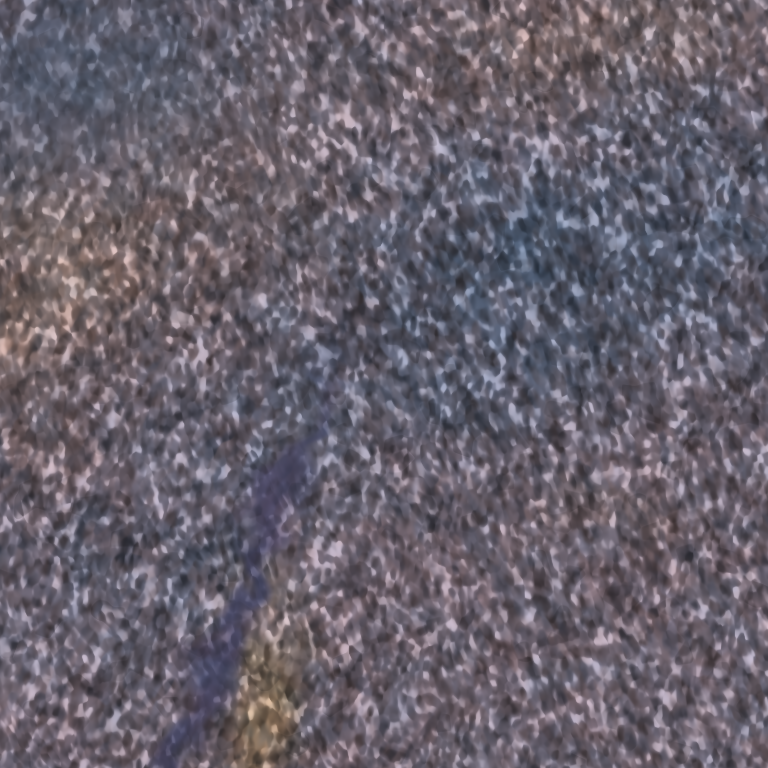
This texture is drawn by a three.js fragment shader. Its source:

```glsl
varying vec2 vUv;

vec3 hash3(vec2 cell) {
  vec3 q = fract(vec3(cell.xyx) * vec3(0.1031, 0.1030, 0.0973));
  q += dot(q, q.yxz + 33.33);
  return fract((q.xxy + q.yzz) * q.zyx);
}

// Cellular noise with softly blended cells: x, y, z are independent values
vec3 softCells(vec2 p, float sharpness) {
  vec2 cell = floor(p), f = fract(p);
  vec3 sum = vec3(0.0);
  float total = 0.0;
  for (int j = -1; j <= 1; j++) {
    for (int i = -1; i <= 1; i++) {
      vec2 o = vec2(float(i), float(j));
      vec2 d = o + 0.1 + 0.8 * hash3(cell + o + 71.0).xy - f;
      float w = exp(-sharpness * dot(d, d)) * (1.0 - smoothstep(0.6, 1.4, length(d)));
      sum += w * hash3(cell + o + 213.0);
      total += w;
    }
  }
  return sum / max(total, 1e-5);
}

// Coordinates turned by an angle and stretched upward
vec2 lean(vec2 p, float angle, float stretch) {
  float c = cos(angle), s = sin(angle);
  return mat2(c, -s, s, c) * p * vec2(1.0, 1.0 / stretch);
}

// Soft elliptical stain, turned by an angle
float stain(vec2 p, vec2 center, vec2 radius, float angle) {
  vec2 d = lean(p - center, angle, 1.0) / radius;
  return exp(-dot(d, d));
}

void main() {
  vec2 uv = vUv;

  // Frayed coordinates for the large stains
  vec3 coarse = softCells(uv * 9.0 + 20.0, 4.0);
  vec3 medium = softCells(uv * 28.0 + 50.0, 4.0);
  vec2 p = uv + 0.07 * (coarse.xy - 0.5) + 0.04 * (medium.xy - 0.5);

  // Ground colour with cool and warm stains
  vec3 mauve = vec3(0.412, 0.376, 0.420);
  vec3 slate = vec3(0.305, 0.335, 0.405);
  vec3 sand = vec3(0.510, 0.430, 0.405);
  vec3 ochre = vec3(0.510, 0.425, 0.330);
  vec3 violet = vec3(0.270, 0.265, 0.375);
  vec3 color = mauve;
  float cool = stain(p, vec2(0.06, 0.90), vec2(0.30, 0.16), 0.15)
             + stain(p, vec2(0.66, 0.63), vec2(0.30, 0.17), 0.30)
             + 0.5 * stain(p, vec2(1.0, 0.72), vec2(0.22, 0.16), 0.0)
             + 0.4 * stain(p, vec2(0.10, 0.24), vec2(0.16, 0.09), -0.3)
             + 0.5 * stain(p, vec2(0.31, 0.35), vec2(0.08, 0.16), -0.4);
  color = mix(color, slate, 0.9 * min(cool, 1.0));
  float warm = stain(p, vec2(0.02, 0.60), vec2(0.17, 0.13), 0.2)
             + 0.4 * stain(p, vec2(0.25, 0.74), vec2(0.20, 0.15), 0.5)
             + 0.6 * stain(p, vec2(0.76, 0.95), vec2(0.24, 0.08), 0.15)
             + 0.3 * stain(p, vec2(0.78, 0.34), vec2(0.10, 0.05), 0.0);
  color = mix(color, sand, 0.85 * min(warm, 1.0));
  color = mix(color, ochre, 0.85 * stain(p, vec2(0.33, 0.06), vec2(0.05, 0.14), -0.15));

  // Blurred violet seam that swells and fades as it climbs
  float seamX = 0.22 + 0.48 * uv.y - 0.15 * uv.y * uv.y;
  float wander = 0.006 * sin(uv.y * 31.0) + 0.05 * (medium.z - 0.5);
  float seamWidth = 0.022 + 0.007 * sin(uv.y * 27.0 - 1.5);
  float seam = 1.0 - smoothstep(0.1, 1.8, abs(uv.x - seamX - wander) / seamWidth);
  seam *= 1.0 - smoothstep(0.34, 0.62, uv.y);
  color = mix(color, violet, 0.9 * seam);

  // Broad mottling of light and hue
  color *= 1.0 + 0.06 * (coarse.z - 0.5) + 0.12 * (medium.x - 0.5);
  color += 0.03 * (medium.y - 0.5) * vec3(1.0, -0.3, -0.8);

  // Leaning grains in two sizes, tilting the other way at the right
  vec2 bend = 0.004 * vec2(sin(uv.y * 43.0 + 3.0 * sin(uv.x * 17.0)),
                           sin(uv.x * 37.0 + 2.0 * sin(uv.y * 23.0)));
  vec3 rising = softCells(lean(uv + bend, -0.4, 1.6) * 98.0 + 330.0, 4.0);
  vec3 falling = softCells(lean(uv + bend, 0.4, 1.6) * 98.0 + 130.0, 4.0);
  vec3 large = mix(rising, falling, smoothstep(0.42, 0.58, uv.x + 0.4 * uv.y - 0.1));
  vec3 fine = softCells(lean(uv - bend, 0.15, 1.5) * 150.0 + 400.0, 4.0);
  float calm = max(0.55 * seam, 0.5 * stain(p, vec2(0.08, 0.88), vec2(0.22, 0.13), 0.15));
  float rough = 1.0 - calm;
  color *= 1.0 + rough * (0.56 * (large.x - 0.5) + 0.56 * (fine.x - 0.5));
  color += 0.04 * rough * (large.y - 0.5) * vec3(1.0, 0.1, -0.6);

  // Small pale glints and dark pits
  float glint = smoothstep(0.56, 0.86, 0.35 * large.x + 0.65 * fine.x);
  color += rough * glint * vec3(0.17, 0.165, 0.165);
  float pit = smoothstep(0.70, 0.90, softCells(uv * 42.0 + 600.0, 8.0).z);
  color *= 1.0 - 0.14 * rough * pit;

  gl_FragColor = vec4(clamp(color, 0.0, 1.0), 1.0);
}
```
